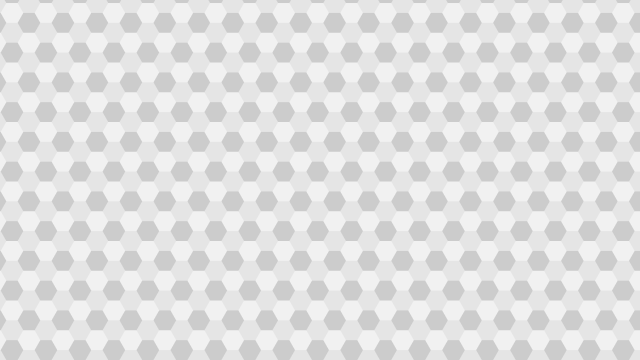
Write a Shadertoy shader that draws this pattern.

```glsl
// Flat-topped hexagon tiling in three alternating pale greys.

const float ROOT3 = sqrt(3.0);

// Signed distance to a flat-topped hexagon of unit side
float hexagon(vec2 p) {
    p = abs(p);
    return max(p.y, dot(p, vec2(ROOT3, 1.0) * 0.5)) - ROOT3 * 0.5;
}

// Distance to the nearest hexagon of one tone, on a staggered lattice
float hexLattice(vec2 p) {
    vec2 period = vec2(3.0, 3.0 * ROOT3);
    vec2 evenRow = mod(p + period * 0.5, period) - period * 0.5;
    vec2 oddRow = mod(p, period) - period * 0.5;
    return min(hexagon(evenRow), hexagon(oddRow));
}

void mainImage(out vec4 fragColor, in vec2 fragCoord) {
    // Hexagon sides as units, with a dark hexagon at the origin
    vec2 p = (fragCoord / iResolution.y - vec2(0.6465, 0.606)) * vec2(31.80, 31.44);
    float pixel = 31.6 / iResolution.y;

    // Each column cycles upward through dark, middle and light
    vec3 dist = vec3(hexLattice(p),
                     hexLattice(p - vec2(0.0, ROOT3)),
                     hexLattice(p + vec2(0.0, ROOT3)));

    // Blend the tones by their smoothed coverage
    vec3 coverage = clamp(0.5 - dist / pixel, 0.0, 1.0);
    vec3 tones = vec3(0.80, 0.898, 0.945);
    float grey = dot(coverage, tones) / max(dot(coverage, vec3(1.0)), 0.001);

    fragColor = vec4(vec3(grey), 1.0);
}
```
